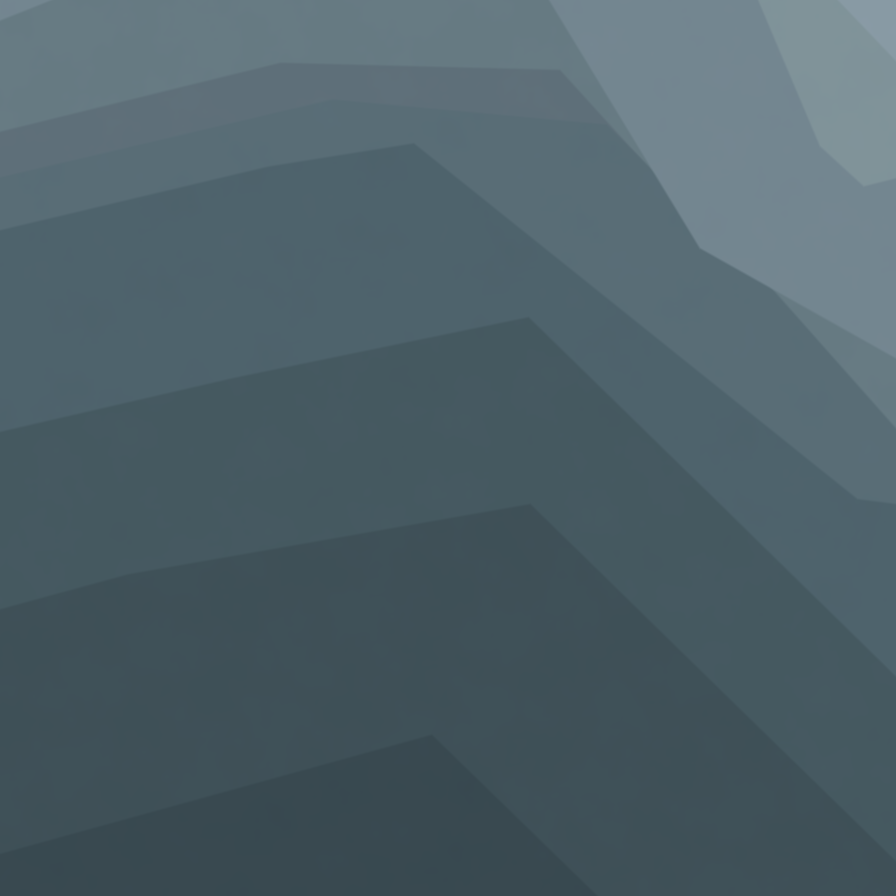
A WebGL 1 fragment shader for this background:

```glsl
precision highp float;
// Layered slate-blue paper ridges, stepping from pale upper right to dark lower left.

uniform vec2 u_resolution;

const vec3 CORNER_LIGHT = vec3(0.535, 0.605, 0.645);
const vec3 PALE_SAGE    = vec3(0.500, 0.575, 0.600);
const vec3 SKY_SLATE    = vec3(0.452, 0.525, 0.565);
const vec3 FAR_TEAL     = vec3(0.402, 0.480, 0.512);
const vec3 MAUVE_BAND   = vec3(0.370, 0.436, 0.475);
const vec3 MIST_BLUE    = vec3(0.348, 0.427, 0.463);
const vec3 STEEL_BLUE   = vec3(0.306, 0.387, 0.423);
const vec3 DEEP_SLATE   = vec3(0.272, 0.349, 0.378);
const vec3 DARK_SLATE   = vec3(0.246, 0.315, 0.343);
const vec3 NIGHT_SLATE  = vec3(0.222, 0.286, 0.314);

// Signed distance to the line a-b, positive above it
float lineDistance(vec2 p, vec2 a, vec2 b) {
  vec2 along = b - a;
  vec2 offset = p - a;
  return (offset.y * along.x - offset.x * along.y) / length(along);
}

// Signed distance to a folded ridge of four segments, ordered left to right
float ridge(vec2 p, vec2 a, vec2 b, vec2 c, vec2 d, vec2 e) {
  if (p.x < b.x) return lineDistance(p, a, b);
  if (p.x < c.x) return lineDistance(p, b, c);
  if (p.x < d.x) return lineDistance(p, c, d);
  return lineDistance(p, d, e);
}

// Lays a colour where the distance is negative, with a smooth edge
vec3 layer(vec3 under, vec3 tint, float dist, float soft) {
  return mix(tint, under, smoothstep(-soft, soft, dist));
}

// Faint paper mottling from layered sines
float mottling(vec2 p) {
  float sum = 0.0;
  float amplitude = 0.5;
  for (int i = 0; i < 4; i++) {
    p = mat2(0.8, 0.6, -0.6, 0.8) * p * 1.9 + 1.7;
    sum += amplitude * sin(p.x + sin(p.y)) * sin(p.y);
    amplitude *= 0.6;
  }
  return sum;
}

void main() {
  vec2 p = gl_FragCoord.xy / u_resolution;
  float soft = max(0.0018, 0.8 / min(u_resolution.x, u_resolution.y));

  // Distant folds
  float mauve = ridge(p, vec2(0.0, 0.853), vec2(0.313, 0.930),
    vec2(0.625, 0.922), vec2(0.714, 0.824), vec2(1.0, 0.450));
  float mist = ridge(p, vec2(0.0, 0.802), vec2(0.371, 0.889),
    vec2(0.677, 0.861), vec2(0.859, 0.681), vec2(1.0, 0.522));
  vec3 color = layer(FAR_TEAL, MAUVE_BAND, mauve, soft);
  color = layer(color, MIST_BLUE, mist, soft);

  // Pale sheets overlapping from above
  float sky = ridge(p, vec2(0.0, 0.977), vec2(0.156, 1.039),
    vec2(0.589, 1.039), vec2(0.781, 0.723), vec2(1.0, 0.600));
  float sage = ridge(p, vec2(0.0, 1.200), vec2(0.800, 1.109),
    vec2(0.915, 0.837), vec2(0.964, 0.792), vec2(1.0, 0.801));
  float corner = lineDistance(p, vec2(0.935, 1.0), vec2(1.0, 0.932));
  color = layer(color, SKY_SLATE, -sky, soft);
  color = layer(color, PALE_SAGE, -sage, soft);
  color = layer(color, CORNER_LIGHT, -corner, soft);

  // Near ridges, back to front
  float steel = ridge(p, vec2(0.0, 0.743), vec2(0.299, 0.814),
    vec2(0.462, 0.840), vec2(0.957, 0.443), vec2(1.0, 0.4375));
  float deep = ridge(p, vec2(0.0, 0.518), vec2(0.260, 0.578),
    vec2(0.590, 0.646), vec2(0.800, 0.441), vec2(1.0, 0.245));
  float dark = ridge(p, vec2(0.0, 0.320), vec2(0.143, 0.359),
    vec2(0.592, 0.4375), vec2(0.800, 0.234), vec2(1.0, 0.039));
  float night = ridge(p, vec2(0.0, 0.047), vec2(0.250, 0.116),
    vec2(0.482, 0.180), vec2(0.667, 0.0), vec2(1.0, -0.324));
  color = layer(color, STEEL_BLUE, steel, soft);
  color = layer(color, DEEP_SLATE, deep, soft);
  color = layer(color, DARK_SLATE, dark, soft);
  color = layer(color, NIGHT_SLATE, night, soft);

  color += 0.003 * mottling(p * 20.0);
  gl_FragColor = vec4(color, 1.0);
}
```
